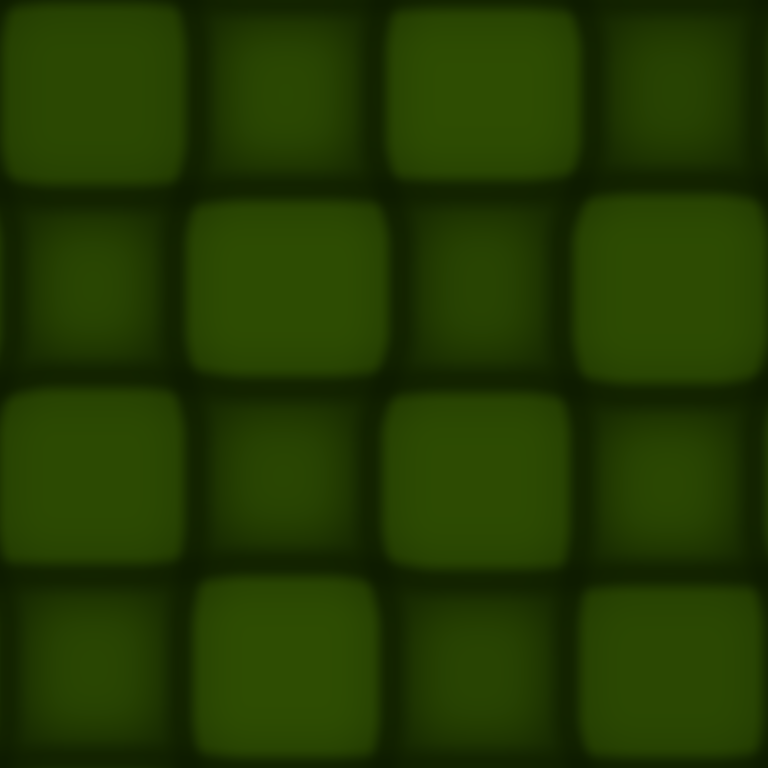
Write a WebGL 1 fragment shader that draws this pattern.

```glsl
precision highp float;
// Soft green checker of large and small cushioned tiles with dark wavering joints.

uniform vec2 u_resolution;

#define TILES 4.0
#define PUSH_X 0.062
#define PUSH_Y 0.035
#define JITTER 0.036
#define JOINT_LEVEL 0.19
#define CRISP_LARGE 0.60
#define CRISP_SMALL 0.25
#define TONE_VARIATION 0.05
#define JOINT_COLOR vec3(0.050, 0.102, 0.0)
#define TILE_COLOR vec3(0.180, 0.302, 0.008)

float hash(vec2 p) {
  return fract(sin(dot(p, vec2(127.1, 311.7))) * 43758.5453);
}

// +1 on even cells, -1 on odd cells
float checker(vec2 cell) {
  return 1.0 - 2.0 * mod(cell.x + cell.y, 2.0);
}

// Offset of one joint within one lane: large tiles push it outward
float jointShift(float joint, float lane, float push, float seed) {
  vec2 id = mod(vec2(joint, lane), TILES);
  float jitter = (2.0 * hash(id + seed) - 1.0) * JITTER;
  return push * checker(id) + jitter;
}

// Joint position, easing from lane to lane
float jointPosition(float joint, float along, float push, float seed) {
  float lane = floor(along - 0.5);
  float blend = smoothstep(0.22, 0.78, fract(along - 0.5));
  float a = jointShift(joint, lane, push, seed);
  float b = jointShift(joint, lane + 1.0, push, seed);
  return joint + mix(a, b, blend);
}

// Returns the tile index and a rounded distance to its two joints
vec2 locate(float across, float along, float push, float seed) {
  float nearest = floor(across + 0.5);
  float index = nearest - step(across, jointPosition(nearest, along, push, seed));
  float before = max(across - jointPosition(index, along, push, seed), 0.0);
  float after = max(jointPosition(index + 1.0, along, push, seed) - across, 0.0);
  return vec2(index, before * after / max(before + after, 0.001));
}

// Brightness rising from a joint: a quick edge followed by a slow glow
float cushion(float d, float crisp, float peak) {
  float edge = smoothstep(0.015, 0.11, d);
  float glow = smoothstep(0.02, 0.25, d);
  return JOINT_LEVEL + crisp * edge + (peak - JOINT_LEVEL - crisp) * glow;
}

void main() {
  vec2 p = gl_FragCoord.xy / u_resolution * TILES;
  vec2 column = locate(p.x, p.y, PUSH_X, 3.0);
  vec2 row = locate(p.y, p.x, PUSH_Y, 17.0);
  vec2 cell = mod(vec2(column.x, row.x), TILES);

  // Tile character fades to neutral at the joints so neighbours meet smoothly
  float inside = smoothstep(0.0, 0.08, column.y) * smoothstep(0.0, 0.08, row.y);
  float large = 0.5 - 0.5 * checker(cell) * inside;
  float crisp = mix(CRISP_SMALL, CRISP_LARGE, large);
  float peak = mix(0.96, 1.0, large) - TONE_VARIATION * hash(cell + 41.0) * inside;

  float light = cushion(column.y, crisp, peak) * cushion(row.y, crisp, peak);
  gl_FragColor = vec4(mix(JOINT_COLOR, TILE_COLOR, light), 1.0);
}
```
